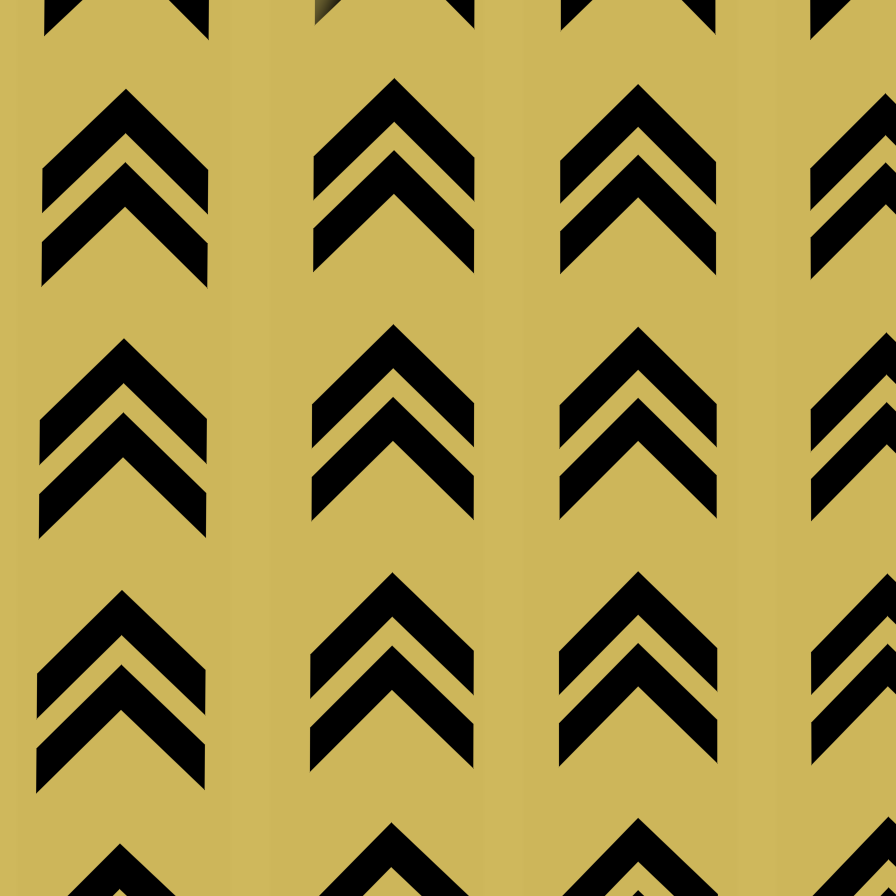
Give the GLSL for this pattern, as a Shadertoy shader.

```glsl
// Columns of stacked double chevrons in black on mustard, with a slight perspective drift.
#define GROUND vec3(0.802, 0.712, 0.352)
#define INK vec3(0.0)
#define WORN vec3(0.42, 0.38, 0.19)
#define COLUMN_X vec4(0.1414, 0.4405, 0.7122, 0.9878)
#define FIRST_APEX vec4(0.0990, 0.0872, 0.0938, 0.1042)
#define HALF_WIDTH 0.0925
#define ROW_PITCH 0.2786
#define ARM_DROP 0.972
#define THICKNESS 0.537
#define STACK_GAP 0.887
#define LEAN 0.004
#define BAND_PITCH 0.2826

// Signed distance to one chevron: apex at the origin, y pointing down
float chevron(vec2 p, float halfWidth, float unit) {
    float slope = ARM_DROP * unit / halfWidth;
    float halfThick = 0.5 * THICKNESS * unit;
    float arm = abs(p.y - slope * abs(p.x) - halfThick) - halfThick;
    return max(abs(p.x) - halfWidth, arm / sqrt(1.0 + slope * slope));
}

// Two chevrons, one below the other
float doubleChevron(vec2 p, float halfWidth, float unit) {
    float upper = chevron(p, halfWidth, unit);
    float lower = chevron(p - vec2(0.0, STACK_GAP * unit), halfWidth, unit);
    return min(upper, lower);
}

// Faint paler strips between the columns
float paleBand(float x) {
    float offset = abs(mod(x + 0.003 + 0.5 * BAND_PITCH, BAND_PITCH) - 0.5 * BAND_PITCH);
    return 1.0 - smoothstep(0.018, 0.026, offset);
}

void mainImage(out vec4 fragColor, in vec2 fragCoord) {
    float pixel = 1.0 / iResolution.y;
    vec2 p = fragCoord * pixel;
    p.y = 1.0 - p.y;

    vec3 color = GROUND + 0.010 * paleBand(p.x);

    for (int c = 0; c < 4; c++) {
        float col = float(c);
        // Columns fan out around the third one
        float axis = COLUMN_X[c] + LEAN * (col - 2.0) * p.y;
        for (int r = -1; r < 4; r++) {
            float row = float(r);
            // Size and pitch grow down the canvas and shrink to the right
            float growth = 1.0 + 0.008 * row;
            float halfWidth = HALF_WIDTH * (1.0 - 0.03 * col) * growth;
            float unit = HALF_WIDTH * (1.0 - 0.02 * col) * growth;
            float apex = FIRST_APEX[c] + row * (ROW_PITCH - 0.0039 * col)
                       + 0.0011 * row * (row - 1.0);
            vec2 q = p - vec2(axis, apex);
            q.y -= (0.008 - 0.015 * row) * q.x;

            float d = doubleChevron(q, halfWidth, unit);
            float cover = 1.0 - smoothstep(-0.7 * pixel, 0.7 * pixel, d);

            // One faded arm tip at the top of the second column
            float faded = (c == 1 && r == -1 && q.x < 0.0) ? 1.0 : 0.0;
            float fade = faded * (1.0 - smoothstep(0.0, 0.045, p.x - 0.35 + 0.5 * p.y));
            color = mix(color, mix(INK, WORN, fade), cover);
        }
    }
    fragColor = vec4(color, 1.0);
}
```
